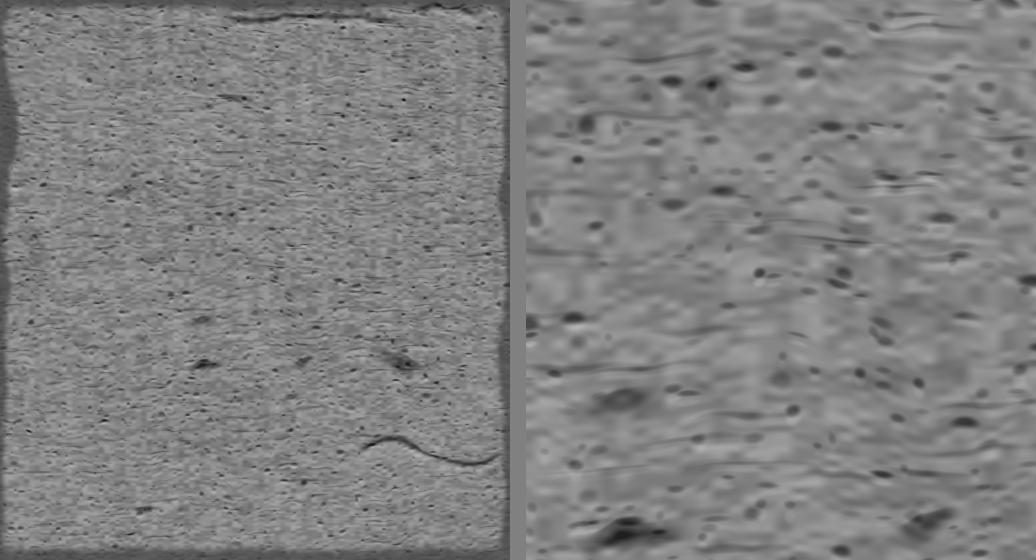
Left, the full canvas; right, a detail of the centre.
A Shadertoy shader for this texture:

```glsl
// A worn grey stone block face: fine bedded grain with scattered pits, streaks,
// a few dents and ragged cracks, framed by an uneven shadowed edge.
// Grain is stretched value noise; hollows are hashed ellipses lit from below.

#define STONE_GREY   0.522
#define EDGE_GREY    0.335
#define GRAIN_FREQ   vec2(105.0, 200.0)
#define GRAIN_GAIN   0.165
#define BED_GAIN     0.085
#define PIT_DEPTH    0.29
#define SPECK_DEPTH  0.17
#define STREAK_DEPTH 0.14
#define CRACK_DEPTH  0.27
#define RIM_LIGHT    0.35
#define RIM_SHIFT    vec2(0.0, 0.0055)

float hash(vec2 p) {
    return fract(sin(dot(p, vec2(127.1, 311.7))) * 43758.5453);
}

float noise(vec2 p) {
    vec2 i = floor(p), f = fract(p);
    f = f * f * (3.0 - 2.0 * f);
    vec2 e = vec2(0.0, 1.0);
    return mix(mix(hash(i), hash(i + e.yx), f.x),
               mix(hash(i + e.xy), hash(i + e.yy), f.x), f.y);
}

// Scattered elliptical hollows, at most one per cell, denser in some zones
float hollows(vec2 p, vec2 cell, vec2 radius, float density, float seed) {
    vec2 home = floor(p / cell);
    float depth = 0.0;
    for (int j = -1; j <= 1; j++)
    for (int i = -1; i <= 1; i++) {
        vec2 id = home + vec2(i, j);
        vec2 key = id + seed;
        vec2 centre = (id + vec2(hash(key), hash(key + 37.3))) * cell;
        float zone = 0.35 + 1.3 * noise(centre * 7.0 + seed);
        float present = step(hash(key + 71.9), density * zone);
        vec2 size = radius * (0.55 + 0.9 * vec2(hash(key + 13.7), hash(key + 53.1)));
        float d = length((p - centre) / size);
        float strength = 0.4 + 0.6 * hash(key + 91.3);
        depth = max(depth, present * strength * (1.0 - smoothstep(0.25, 1.15, d)));
    }
    return depth;
}

// All small hollows together
float relief(vec2 p) {
    return PIT_DEPTH * hollows(p, vec2(0.036, 0.023), vec2(0.0075, 0.0042), 0.34, 3.0)
         + SPECK_DEPTH * hollows(p, vec2(0.020, 0.012), vec2(0.0055, 0.0030), 0.42, 19.0)
         + STREAK_DEPTH * hollows(p, vec2(0.090, 0.018), vec2(0.030, 0.0024), 0.45, 47.0);
}

// Soft dent with a sharper upper lip
float dent(vec2 p, vec2 centre, vec2 radius, float tilt) {
    vec2 q = p - centre;
    q.y -= tilt * q.x;
    q /= radius;
    float lip = 1.0 - smoothstep(0.5, 0.8, q.y);
    return lip * (1.0 - smoothstep(0.3, 1.1, length(q)));
}

// Ragged crack from span.x to span.y: dark line, pale lower lip
float crack(vec2 p, vec2 span, float height, float bend, float peak) {
    float path = height + bend * cos(24.0 * (p.x - peak))
               + 0.012 * (noise(vec2(p.x * 45.0, height * 90.0)) - 0.5);
    float ends = smoothstep(span.x, span.x + 0.03, p.x)
               * (1.0 - smoothstep(span.y - 0.03, span.y, p.x));
    float width = 0.0025 + 0.005 * noise(vec2(p.x * 30.0, height * 50.0));
    float above = (p.y - path) / width;
    float below = (p.y - path + 0.012) / 0.006;
    return ends * (CRACK_DEPTH * exp(-above * above) - 0.07 * exp(-below * below));
}

float bump(float x, float centre, float width) {
    float d = (x - centre) / width;
    return exp(-d * d);
}

// Cover of the dark uneven frame
float frame(vec2 p, float aspect) {
    float wobble = 0.010 * noise(p * 16.0) + 0.006 * noise(p * 60.0) - 0.007;
    float left = p.x - 0.007 - 0.021 * bump(p.y, 0.77, 0.10) - 0.006 * bump(p.y, 0.48, 0.05);
    float right = aspect - p.x - 0.007 - 0.013 * bump(p.y, 0.645, 0.05)
                - 0.014 * bump(p.y, 0.38, 0.06);
    float ends = min(p.y - 0.017, 1.0 - p.y - 0.010);
    float sides = min(left, right);
    float blend = max(0.03 - abs(sides - ends), 0.0);
    float d = min(sides, ends) - blend * blend / 0.12 - wobble;
    return 1.0 - smoothstep(-0.006, 0.010, d);
}

void mainImage(out vec4 fragColor, in vec2 fragCoord) {
    vec2 p = fragCoord / iResolution.y;
    float aspect = iResolution.x / iResolution.y;

    // Gently warped bedding, rising to the right in the lower half
    vec2 q = p;
    q.y -= 0.12 * p.x * (0.5 - p.y);
    q.y += 0.014 * noise(p * vec2(9.0, 12.0)) + 0.006 * noise(p * vec2(48.0, 60.0));

    // Grain and beds
    float grey = STONE_GREY
        + GRAIN_GAIN * (noise(q * GRAIN_FREQ) - 0.5)
        + BED_GAIN * (noise(q * vec2(32.0, 150.0) + 31.0) - 0.5)
        + 0.035 * (noise(p * vec2(9.0, 14.0) + 5.0) - 0.5);

    // Pits, specks and streaks with lit lower rims
    grey += RIM_LIGHT * relief(q + RIM_SHIFT) - relief(q);

    // Large dents, then small scattered ones
    vec2 r = p + 0.012 * (vec2(noise(p * 50.0), noise(p * 50.0 + 9.0)) - 0.5);
    grey -= 0.19 * dent(r, vec2(0.715, 0.355), vec2(0.055, 0.022), -0.35);
    grey -= 0.14 * dent(r, vec2(0.215, 0.661), vec2(0.034, 0.013), 0.25);
    grey -= 0.14 * dent(r, vec2(0.423, 0.824), vec2(0.036, 0.012), -0.20);
    grey -= 0.07 * dent(r, vec2(0.065, 0.540), vec2(0.026, 0.080), -0.40);
    for (int i = 0; i < 6; i++) {
        vec2 spot = vec2(hash(vec2(i, 4.0)) * 0.35 + 0.25, hash(vec2(i, 8.0)) * 0.45 + 0.06);
        grey -= 0.22 * dent(r, spot, vec2(0.024, 0.009), 0.15);
    }

    // Cracks along the top and in the lower right
    grey -= crack(p, vec2(0.39, 0.72), 0.970, 0.004, 0.56);
    grey -= crack(p, vec2(0.73, 0.87), 0.981, 0.007, 0.785);
    grey -= crack(p, vec2(0.63, 0.91), 0.192, 0.022, 0.70);

    // Shadowed frame keeps a trace of the grain
    float shade = EDGE_GREY + 0.35 * (grey - STONE_GREY);
    grey = mix(grey, shade, frame(p, aspect));
    fragColor = vec4(vec3(clamp(grey, 0.12, 0.74)), 1.0);
}
```
